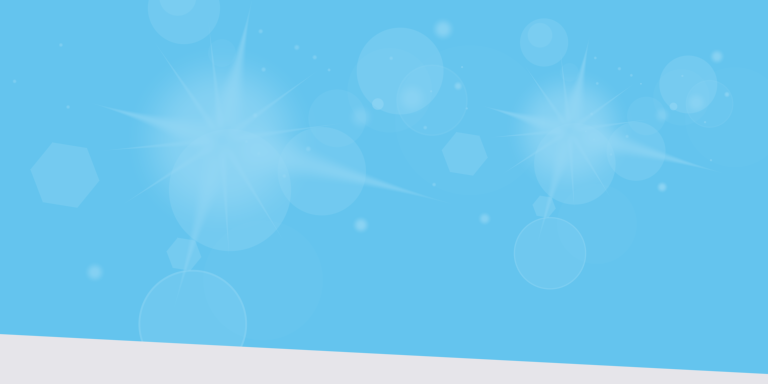
Give the GLSL for this background, as a Shadertoy shader.

```glsl
// A sky-blue banner with two lens flares above a slanted pale ground.
// One flare motif (soft core, tapered rays, discs, hexagons and sparks) is
// drawn at two sizes; each part dims a "clear" factor that blends in the tint.

const vec3 SKY = vec3(0.392, 0.769, 0.933);
const vec3 TINT = vec3(0.60, 0.85, 0.96);
const vec3 GROUND = vec3(0.902, 0.898, 0.918);
const float TAU = 6.2831853;

vec2 hash2(float n) {
    return fract(sin(vec2(n, n + 7.3) * vec2(127.1, 311.7)) * 4375.85);
}

vec2 polar(float angle) {
    return vec2(cos(angle), sin(angle));
}

// Antialiased inside of a signed distance
float fill(float dist, float blur) {
    return 1.0 - smoothstep(-blur, blur, dist);
}

float disc(vec2 p, vec2 centre, float radius, float blur) {
    return fill(length(p - centre) - radius, blur);
}

float ring(vec2 p, vec2 centre, float radius, float width, float blur) {
    return fill(abs(length(p - centre) - radius) - width, blur);
}

float glow(vec2 p, vec2 centre, float radius) {
    return 1.0 - smoothstep(radius * 0.15, radius, length(p - centre));
}

float hexagon(vec2 p, vec2 centre, float radius, float blur) {
    vec2 q = p - centre;
    float sector = TAU / 6.0;
    float angle = mod(atan(q.y, q.x) + 0.16, sector) - 0.5 * sector;
    return fill(length(q) * cos(angle) - radius * cos(0.5 * sector), blur);
}

// Ray from the core that narrows in a concave curve towards its tip
float ray(vec2 p, vec2 tip, float width, float blur) {
    float len = length(tip);
    vec2 dir = tip / len;
    float t = clamp(dot(p, dir) / len, 0.0, 1.0);
    float side = abs(dir.x * p.y - dir.y * p.x);
    float halfWidth = width * (1.0 - t) * (1.0 - t) + blur;
    float body = 1.0 - smoothstep(0.0, halfWidth, side);
    return body * smoothstep(0.0, 0.15, t) * (1.0 - smoothstep(0.65, 1.0, t));
}

float rays(vec2 p, float blur) {
    float clear = 1.0 - 0.50 * ray(p, vec2(0.081, 0.378), 0.09, blur);
    clear *= 1.0 - 0.50 * ray(p, vec2(-0.349, 0.099), 0.08, blur);
    clear *= 1.0 - 0.50 * ray(p, vec2(0.62, -0.172), 0.12, blur);
    clear *= 1.0 - 0.35 * ray(p, vec2(-0.13, -0.456), 0.07, blur);
    // Thin rays in four pairs
    for (int i = 0; i < 8; i++) {
        float angle = radians(8.0 + 88.5 * float(i / 2) + 28.0 * float(i % 2));
        clear *= 1.0 - 0.30 * ray(p, 0.32 * polar(angle), 0.02, blur);
    }
    return clear;
}

float discs(vec2 p, float blur) {
    float clear = 1.0 - 0.28 * disc(p, vec2(0.021, -0.130), 0.159, blur);
    clear *= 1.0 - 0.25 * disc(p, vec2(0.260, -0.081), 0.115, blur);
    clear *= 1.0 - 0.14 * disc(p, vec2(0.300, 0.057), 0.075, blur);
    clear *= 1.0 - 0.28 * disc(p, vec2(0.464, 0.180), 0.113, blur);
    clear *= 1.0 - 0.08 * disc(p, vec2(0.437, 0.130), 0.110, blur);
    clear *= 1.0 - 0.10 * disc(p, vec2(0.547, 0.104), 0.092, blur);
    clear *= 1.0 - 0.12 * ring(p, vec2(0.547, 0.104), 0.091, 0.002, blur);
    clear *= 1.0 - 0.25 * disc(p, vec2(-0.099, 0.344), 0.094, blur);
    clear *= 1.0 - 0.22 * disc(p, vec2(-0.115, 0.372), 0.048, blur);
    clear *= 1.0 - 0.10 * disc(p, vec2(0.0, 0.227), 0.036, blur);
    clear *= 1.0 - 0.05 * disc(p, vec2(0.107, -0.365), 0.156, blur);
    clear *= 1.0 - 0.04 * disc(p, vec2(0.646, 0.052), 0.195, blur);
    clear *= 1.0 - 0.20 * disc(p, vec2(-0.076, -0.479), 0.141, blur);
    clear *= 1.0 - 0.32 * ring(p, vec2(-0.076, -0.479), 0.139, 0.0025, blur);
    clear *= 1.0 - 0.50 * disc(p, vec2(0.406, 0.094), 0.015, blur);
    return clear;
}

float sparks(vec2 p) {
    float clear = 1.0 - 0.65 * glow(p, vec2(0.576, 0.289), 0.033);
    clear *= 1.0 - 0.45 * glow(p, vec2(0.495, 0.109), 0.046);
    clear *= 1.0 - 0.35 * glow(p, vec2(0.362, 0.060), 0.036);
    clear *= 1.0 - 0.70 * glow(p, vec2(0.362, -0.221), 0.025);
    clear *= 1.0 - 0.60 * glow(p, vec2(-0.331, -0.344), 0.029);
    clear *= 1.0 - 0.60 * glow(p, vec2(0.615, 0.141), 0.014);
    // Scattered tiny dots
    for (int i = 0; i < 16; i++) {
        vec2 centre = mix(vec2(-0.54, -0.20), vec2(0.62, 0.29), hash2(float(i)));
        clear *= 1.0 - 0.45 * glow(p, centre, 0.005 + 0.005 * hash2(float(i) + 40.0).x);
    }
    return clear;
}

// Clear factor of a whole flare placed at an origin
float flare(vec2 p, vec2 origin, float scale, float pixel) {
    vec2 q = (p - origin) / scale;
    float blur = pixel / scale;
    float core = 0.60 * (1.0 - smoothstep(0.10, 0.255, length(q)));
    float hexes = (1.0 - 0.30 * hexagon(q, vec2(-0.409, -0.091), 0.091, blur))
                * (1.0 - 0.32 * hexagon(q, vec2(-0.099, -0.297), 0.046, blur));
    return (1.0 - core) * hexes * rays(q, blur) * discs(q, blur) * sparks(q);
}

void mainImage(out vec4 fragColor, in vec2 fragCoord) {
    vec2 p = fragCoord / iResolution.y;
    float pixel = 0.8 / iResolution.y;
    float clear = flare(p, vec2(0.578, 0.635), 1.0, pixel)
                * flare(p, vec2(1.483, 0.660), 0.667, pixel);
    vec3 colour = mix(TINT, SKY, clear);
    // Slanted ground
    colour = mix(colour, GROUND, fill(p.y - 0.130 + 0.052 * p.x, pixel));
    fragColor = vec4(colour, 1.0);
}
```
